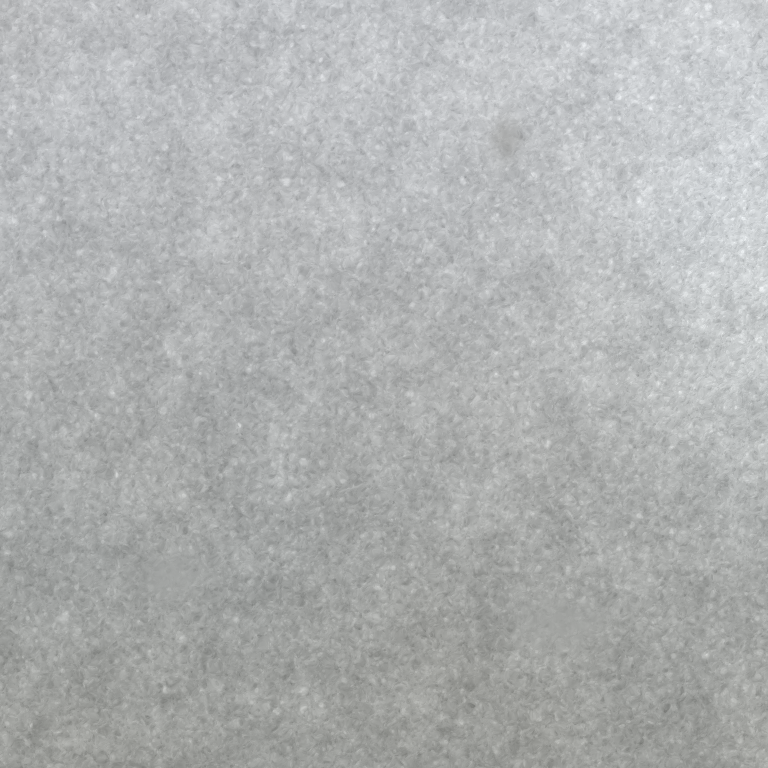
Give the GLSL for this texture, as a three.js fragment shader.

```glsl
// Matte galvanised metal sheet: fine overlapping zinc flakes under a soft sheen.
#define LOW_COLOR vec3(0.607, 0.614, 0.602)
#define HIGH_COLOR vec3(0.740, 0.748, 0.758)
#define SHEEN_COLOR vec3(0.105, 0.112, 0.112)
#define SMUDGE_COLOR vec3(0.60, 0.60, 0.59)
#define FLAKE_CELLS 66.0
#define FLAKE_CONTRAST 0.120
#define RELIEF 0.075
#define FINE_GRAIN 0.130
#define MOTTLE 0.110
#define SPECKS 0.075

varying vec2 vUv;

vec2 hash2(vec2 p) {
  vec3 q = fract(p.xyx * vec3(0.1031, 0.1030, 0.0973));
  q += dot(q, q.yzx + 33.33);
  return fract((q.xx + q.yz) * q.zy);
}

float noise(vec2 p) {
  vec2 i = floor(p);
  vec2 f = fract(p);
  f = f * f * (3.0 - 2.0 * f);
  float low = mix(hash2(i).x, hash2(i + vec2(1.0, 0.0)).x, f.x);
  float high = mix(hash2(i + vec2(0.0, 1.0)).x, hash2(i + vec2(1.0)).x, f.x);
  return mix(low, high, f.y);
}

float fbm(vec2 p) {
  float sum = 0.0;
  float weight = 0.5;
  for (int i = 0; i < 4; i++) {
    sum += weight * noise(p);
    p = mat2(1.6, 1.2, -1.2, 1.6) * p + 17.3;
    weight *= 0.5;
  }
  return sum / 0.9375;
}

// Randomly turned oval flakes: x is their tone, y the light on their edges.
vec2 flakes(vec2 p) {
  vec2 cell = floor(p);
  vec2 result = vec2(0.0);
  for (int y = -1; y <= 1; y++) {
    for (int x = -1; x <= 1; x++) {
      vec2 id = cell + vec2(float(x), float(y));
      vec2 shape = hash2(id + 71.0);
      vec2 look = hash2(id + 139.0);
      vec2 offset = p - id - hash2(id);
      float angle = 6.2832 * look.y;
      vec2 axis = vec2(cos(angle), sin(angle));
      vec2 local = vec2(dot(offset, axis), dot(offset, vec2(-axis.y, axis.x)));
      local.y *= mix(1.0, 1.9, shape.y);
      float radius = mix(0.30, 0.72, shape.x);
      float d = length(local) / radius;
      float mask = 1.0 - smoothstep(0.50, 1.0, d);
      float rim = smoothstep(0.35, 0.75, d) * mask;
      result.x += mask * (look.x - 0.5);
      result.y += rim * dot(offset, vec2(-0.6, 0.8)) / radius;
    }
  }
  return result;
}

// Sparse small pale round specks.
float specks(vec2 p) {
  vec2 id = floor(p);
  vec2 pick = hash2(id + 211.0);
  vec2 center = 0.35 + 0.3 * hash2(id + 307.0);
  float radius = mix(0.18, 0.34, pick.y);
  float mask = 1.0 - smoothstep(0.35 * radius, radius, length(fract(p) - center));
  return mask * smoothstep(0.70, 1.0, pick.x);
}

// Soft oval stain, 1 at its center.
float stain(vec2 p, vec2 center, vec2 size) {
  vec2 d = (p - center) / size;
  return exp(-dot(d, d));
}

void main() {
  vec2 p = vUv;
  vec2 warp = vec2(noise(p * 95.0), noise(p * 95.0 + 43.0)) - 0.5;
  vec2 q = p + 0.006 * warp;

  // Broad lighting: cool top, darker neutral base, glow at the right.
  vec3 color = mix(LOW_COLOR, HIGH_COLOR, smoothstep(-0.02, 0.98, p.y + 0.06 * (p.x - 0.5)));
  float sheen = stain(p, vec2(1.08, 0.64), vec2(0.30, 0.30));
  color += SHEEN_COLOR * (sheen + 0.30 * stain(p, vec2(0.95, 1.0), vec2(0.5, 0.2)));
  color += vec3(-0.2, 0.0, 0.25) * 0.05 * (fbm(p * 3.0) - 0.5);

  // Flakes at three sizes, with stronger relief inside the sheen.
  vec2 coarse = flakes(q * FLAKE_CELLS);
  vec2 middle = flakes(q * FLAKE_CELLS * 1.75 + 31.0);
  vec2 small = flakes(q * FLAKE_CELLS * 2.9 + 67.0);
  vec2 layers = 0.48 * coarse + 0.65 * middle + 0.60 * small;
  float grain = FLAKE_CONTRAST * layers.x;
  grain += RELIEF * (1.0 + 1.3 * sheen) * layers.y;
  grain += FINE_GRAIN * (fbm(q * 150.0) - 0.5);
  grain += MOTTLE * (fbm(p * 22.0 + 9.0) - 0.5);
  grain += SPECKS * (specks(p * 44.0) + 0.8 * specks(p * 75.0 + 5.0) - 0.03);

  // Two worn patches mute the grain; one dark smudge sits near the top.
  float worn = stain(p, vec2(0.22, 0.25), vec2(0.045, 0.030));
  worn += stain(p, vec2(0.73, 0.19), vec2(0.060, 0.032));
  color += grain * (1.0 - 0.70 * min(worn, 1.0));
  float smudge = stain(p + 0.01 * warp, vec2(0.658, 0.818), vec2(0.020, 0.030));
  color = mix(color, SMUDGE_COLOR, 0.50 * smudge);

  gl_FragColor = vec4(clamp(color, 0.0, 1.0), 1.0);
}
```
